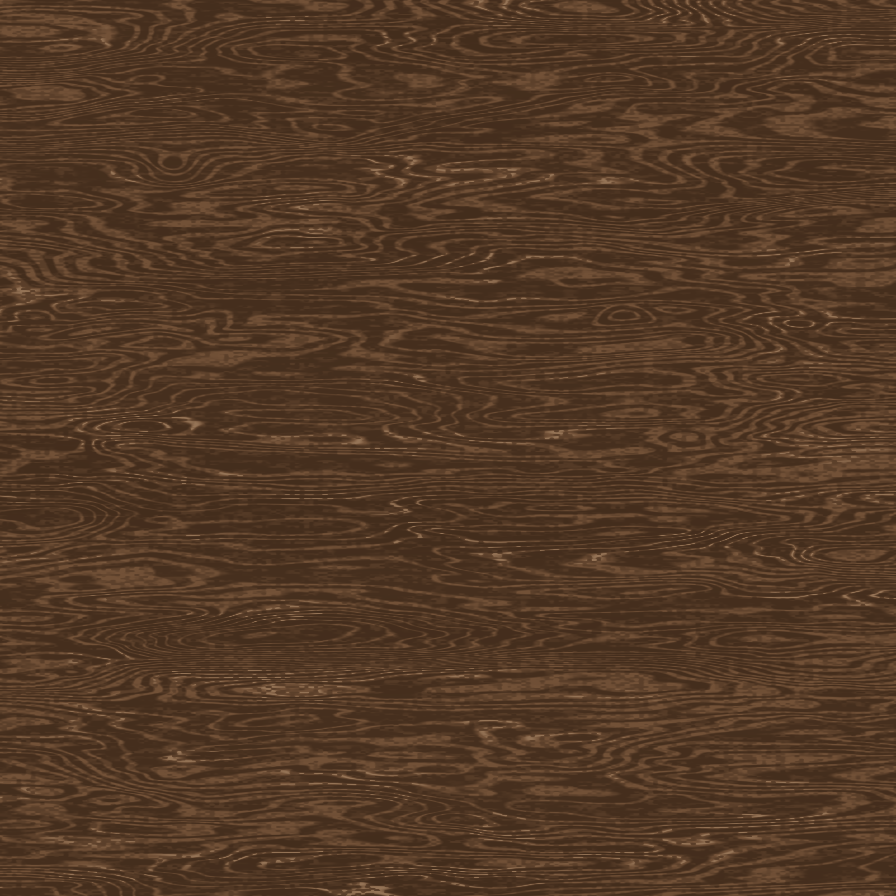
Write a Shadertoy shader that draws this texture.

```glsl
// Dark brown wood with fine horizontal grain, flat oval figures and a few knots.

float hash(vec2 p) {
    return fract(sin(dot(p, vec2(127.1, 311.7))) * 43758.5453);
}

float noise(vec2 p) {
    vec2 i = floor(p), f = fract(p);
    f = f * f * f * (f * (f * 6.0 - 15.0) + 10.0);
    return mix(mix(hash(i), hash(i + vec2(1, 0)), f.x),
               mix(hash(i + vec2(0, 1)), hash(i + vec2(1, 1)), f.x), f.y);
}

// Height field whose contour lines are the growth rings
float growthRings(vec2 p) {
    vec2 q = p;
    q.x += 0.16 * (noise(p * vec2(4.0, 19.0) + 31.0) - 0.5);
    q.y += 0.014 * (noise(p * vec2(5.0, 8.0) + 57.0) - 0.5);

    // Knots push the grain aside
    float knots = 0.0;
    for (int i = 0; i < 7; i++) {
        vec2 centre = vec2(hash(vec2(i, 3.0)), hash(vec2(i, 8.0)));
        vec2 d = (p - centre) / vec2(0.035, 0.018);
        float bump = exp(-dot(d, d));
        q.y += 0.01 * bump * sign(hash(vec2(i, 5.0)) - 0.5);
        knots += 2.0 * bump;
    }

    float figure = mix(0.6, 1.2, smoothstep(0.3, 0.7, noise(vec2(p.x * 0.8, p.y * 10.0) + 12.0)));
    float h = 13.0 * figure * noise(q * vec2(3.0, 21.0));
    h += 4.0 * noise(q * vec2(6.0, 52.0) + 19.0);
    h += 1.1 * noise(q * vec2(17.0, 130.0) + 43.0);
    return h + 45.0 * q.y + knots;
}

void mainImage(out vec4 fragColor, in vec2 fragCoord) {
    vec2 p = fragCoord / iResolution.y;

    // Rings of varying width, faded to their mean where too fine to resolve
    float phase = growthRings(p);
    float blur = fwidth(phase);
    float ridge = abs(fract(phase) * 2.0 - 1.0);
    float edge = 0.66 + 0.45 * (noise(p * vec2(4.0, 30.0) + 71.0) - 0.5);
    float soft = 0.12 + min(blur, 0.5);
    float ring = smoothstep(edge - soft, edge + soft, ridge);
    ring = mix(ring, 0.32, smoothstep(0.5, 1.2, blur));

    // Short pores and dashes break the rings and fleck the dark wood
    float dash = noise(p * vec2(190.0, 480.0));
    float streak = noise(p * vec2(55.0, 330.0) + 7.0);
    float tone = 0.82 * ring * mix(0.6, 1.15, smoothstep(0.15, 0.8, dash));
    tone += 0.36 * (1.0 - 0.5 * ring) * smoothstep(0.3, 0.85, streak) * smoothstep(0.15, 0.75, dash);
    tone += 0.07 * noise(p * vec2(2.0, 20.0) + 90.0);

    vec3 darkWood = vec3(0.262, 0.175, 0.11);
    vec3 lightWood = vec3(0.44, 0.312, 0.212);
    vec3 paleLine = vec3(0.62, 0.49, 0.37);
    vec3 color = mix(darkWood, lightWood, clamp(tone, 0.0, 1.05));

    // Rare pale lines along some ring crests
    float patches = smoothstep(0.7, 0.85, noise(p * vec2(9.0, 45.0) + 5.0));
    float crest = smoothstep(0.75, 0.98, ridge) * smoothstep(0.4, 0.65, dash);
    color = mix(color, paleLine, 0.8 * patches * crest);

    fragColor = vec4(color, 1.0);
}
```
